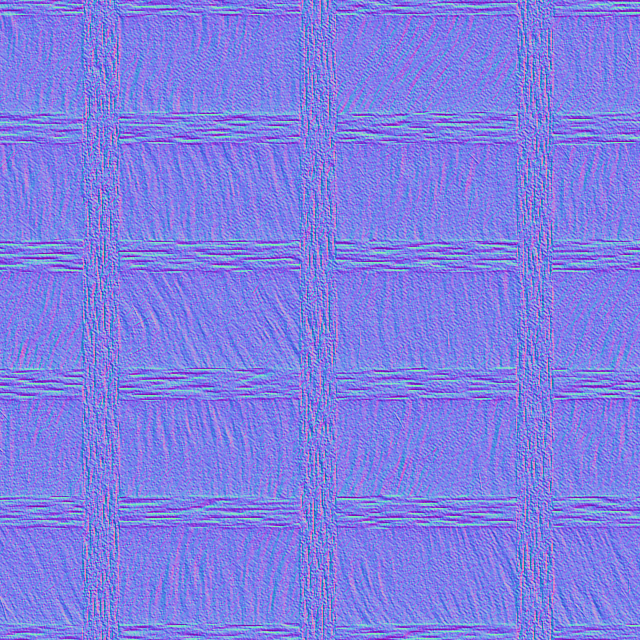
This texture map is drawn by a Shadertoy shader. Its source:

```glsl
// Tangent-space normal map of a timber frame: upright posts cross level beams,
// pegged at each crossing, with finely combed straw panels between them.
// A procedural height field is differentiated and its normal encoded as colour.

#define POST_PITCH 0.339    // spacing of posts across the canvas
#define POST_START 0.158    // centre of the first post
#define POST_HALF  0.0285   // half width of a post
#define BEAM_ROWS  5.0      // beams up the canvas
#define BEAM_HALF  0.0245   // half width of a beam
#define PEG_RADIUS 0.0085
#define STRAW      0.40     // relief of the combed strands
#define GRAIN      0.50     // relief of the fine speckle
#define WOOD       0.90     // relief of the timber fibres
#define STRAYS     9        // loose straws per panel
#define BLUE_LEVEL 0.93     // blue of an untilted surface
#define STEP       0.0006   // half width of the slope sample

float hash(vec2 p) {
    return fract(sin(dot(p, vec2(127.1, 311.7))) * 43758.5453);
}

float noise(vec2 p) {
    vec2 i = floor(p), f = fract(p);
    f = f * f * (3.0 - 2.0 * f);
    return mix(mix(hash(i), hash(i + vec2(1, 0)), f.x),
               mix(hash(i + vec2(0, 1)), hash(i + vec2(1, 1)), f.x), f.y);
}

// One strand: smooth noise along its length, shifted so ends never line up.
float strand(float column, float along) {
    along += 10.0 * hash(vec2(column, 0.7));
    float i = floor(along);
    return mix(hash(vec2(column, i)), hash(vec2(column, i + 1.0)),
               smoothstep(0.0, 1.0, along - i));
}

// Neighbouring strands running along q.y, blended across q.x.
float fibres(vec2 q) {
    float i = floor(q.x);
    return mix(strand(i, q.y), strand(i + 1.0, q.y), smoothstep(0.0, 1.0, q.x - i));
}

// Sawn wood along q.y; narrow cracks deepen the low fibres.
float timber(vec2 q, float density, float rate) {
    q.x += 0.003 * noise(q * vec2(14.0, 11.0));
    float fibre = fibres(q * vec2(density, rate));
    float crack = smoothstep(0.4, 0.05, fibre);
    float fine = fibres(q * vec2(density * 1.5, rate * 2.5) + 31.0);
    return WOOD * (0.7 * fibre + 0.4 * fine - 0.6 * crack - 0.4) / density;
}

// Loose straws: short, slightly bowed ridges at random angles.
float strayStraws(vec2 local, vec2 id) {
    float ridge = 0.0;
    for (int i = 0; i < STRAYS; i++) {
        vec2 seed = id * 7.3 + float(i) * vec2(3.1, 5.7);
        vec2 centre = (vec2(hash(seed), hash(seed + 1.3)) - 0.5) * vec2(0.25, 0.13);
        float angle = (hash(seed + 2.9) - 0.4) * 2.0;
        float reach = mix(0.008, 0.034, hash(seed + 4.1));
        vec2 d = local - centre;
        vec2 along = vec2(sin(angle), cos(angle));
        float t = dot(d, along);
        float side = dot(d, vec2(along.y, -along.x)) + 2.0 * t * t;
        float profile = smoothstep(0.002, 0.0, abs(side));
        float ends = smoothstep(reach, reach * 0.4, abs(t));
        ridge = max(ridge, profile * ends * hash(seed + 6.7));
    }
    return 0.0011 * ridge * mix(0.2, 1.0, hash(id + 8.8));
}

// Strands lean differently in every panel and stand out in patches.
float strawPanel(vec2 p, vec2 local, vec2 id) {
    float lean = hash(id + 5.3) * 0.9 - 0.35 + (noise(p * 9.0) - 0.5) * 0.5;
    vec2 q = vec2(p.x - lean * local.y + 0.002 * noise(p * 25.0), p.y);
    float patches = mix(0.3, 1.4, noise(p * vec2(14.0, 18.0) + id * 4.0));
    float broad = fibres(q * vec2(125.0, 22.0)) - 0.5;
    float thin = fibres(q * vec2(250.0, 45.0) + 17.0) - 0.5;
    return STRAW * patches * (0.7 * broad / 125.0 + thin / 250.0) + strayStraws(local, id);
}

float height(vec2 p) {
    // Repeat the frame and find the distance to its centre lines
    vec2 cell = vec2((p.x - POST_START) / POST_PITCH, p.y * BEAM_ROWS);
    vec2 size = vec2(POST_PITCH, 1.0 / BEAM_ROWS);
    vec2 id = vec2(mod(floor(cell.x), 3.0), floor(cell.y));
    vec2 local = (fract(cell) - 0.5) * size;
    vec2 axis = (fract(cell + 0.5) - 0.5) * size;

    // Rough-hewn edges
    float postEdge = abs(axis.x) - POST_HALF + 0.003 * (noise(p * vec2(90.0, 35.0)) - 0.5);
    float beamEdge = abs(axis.y) - BEAM_HALF + 0.003 * (noise(p * vec2(30.0, 90.0)) - 0.5);
    float post = smoothstep(0.002, -0.002, postEdge);
    float beam = smoothstep(0.002, -0.002, beamEdge);

    // Straw swells up towards the beams
    float panel = strawPanel(p, local, id);
    panel += 0.0018 * exp(-max(beamEdge, 0.0) / 0.014);

    // Layer the timber, with the posts in front
    float h = mix(panel, 0.0022 + timber(p.yx + 5.0, 250.0, 32.0), beam);
    h = mix(h, 0.0008 + timber(p, 330.0, 50.0), post);

    // Speckle, turned off the axes
    vec2 turned = mat2(0.8, 0.6, -0.6, 0.8) * p;
    h += GRAIN * (1.0 + 0.6 * post) * noise(turned * 400.0 + 40.0) / 400.0;

    // Domed pegs, some worn lower than others
    float worn = mix(0.0003, 0.002, hash(floor(cell + 0.5) + 12.0));
    return h + worn * smoothstep(PEG_RADIUS, PEG_RADIUS * 0.2, length(axis));
}

void mainImage(out vec4 fragColor, in vec2 fragCoord) {
    vec2 p = fragCoord / iResolution.xy;
    vec2 e = vec2(STEP, 0.0);
    vec2 slope = vec2(height(p + e.xy) - height(p - e.xy),
                      height(p + e.yx) - height(p - e.yx)) / (2.0 * STEP);
    vec3 normal = normalize(vec3(-slope, 1.0));
    vec3 colour = 0.5 + 0.5 * normal;
    colour.b *= BLUE_LEVEL;
    fragColor = vec4(colour, 1.0);
}
```
